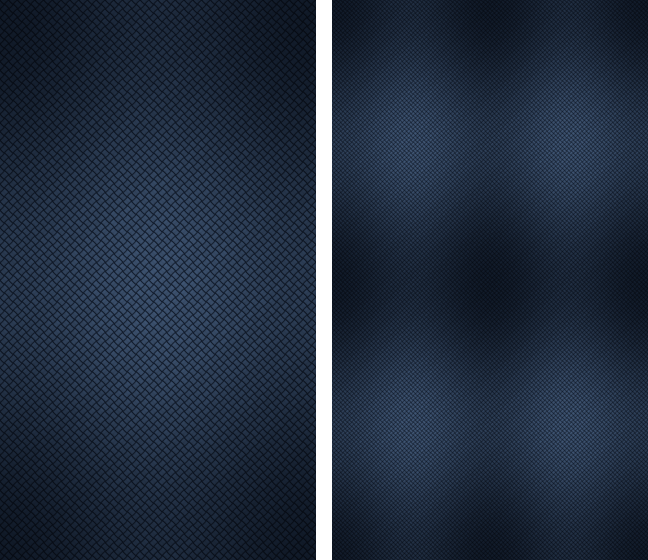
Left, the tile; right, the same tile 2 across and 2 down.
A WebGL 2 fragment shader for this pattern:

```glsl
#version 300 es
precision highp float;
// Dark blue diagonal basket weave, 36 by 64 diamonds, lit by a soft central glow.
uniform vec2 u_resolution;
out vec4 fragColor;

const float TAU = 6.2831853;
const vec2 REPEATS = vec2(36.0, 64.0);

// Dark gap along both borders of a unit cell, softened by the pixel size.
float gap(float t, float halfWidth, float pixel) {
    float edge = min(t, 1.0 - t);
    return 1.0 - smoothstep(halfWidth - 0.5 * pixel, halfWidth + 0.5 * pixel, edge);
}

// Small tone shift per diamond; whole frequencies make it wrap.
float cellTone(vec2 center) {
    vec2 a = TAU * center / REPEATS;
    return sin(11.0 * a.x + 23.0 * a.y) * sin(17.0 * a.x - 29.0 * a.y)
         + 0.5 * sin(13.0 * a.y - 7.0 * a.x);
}

// Color of the weave at a point measured in repeats.
vec3 weave(vec2 p, float pixel) {
    // Diagonal coordinates: each unit cell is one diamond.
    vec2 diagonal = vec2(p.x + p.y, p.x - p.y);
    vec2 id = floor(diagonal);
    vec2 cell = fract(diagonal);
    vec2 center = 0.5 * vec2(id.x + id.y + 1.0, id.x - id.y);

    // Periodic glow, brightest just below the middle.
    vec2 wave = 0.5 + 0.5 * cos(TAU * (p / REPEATS - vec2(0.5, 0.485)));
    float glow = 0.36 * wave.x + 0.64 * wave.y;
    vec3 color = mix(vec3(0.06, 0.095, 0.148), vec3(0.22, 0.298, 0.405), pow(glow, 1.08));

    // Strips alternate in direction and carry a faint thread along the middle.
    bool rising = mod(id.x + id.y, 2.0) < 0.5;
    float across = rising ? cell.x : cell.y;
    float along = rising ? cell.y : cell.x;
    float relief = 0.92 + 0.12 * sin(0.5 * TAU * along) - 0.04 * cos(2.0 * TAU * across);
    relief += 0.06 * (cell.x - cell.y);
    color *= relief + 0.035 * cellTone(center);

    // Strip ends sink into deep shadow; their sides keep only a thin gap.
    float ends = gap(along, 0.13, pixel);
    float sides = gap(across, 0.04, pixel);
    float heavier = rising ? 0.76 : 0.92;
    float shadow = max(heavier * ends, 0.65 * sides);
    vec3 gapColor = mix(vec3(0.02, 0.035, 0.065), vec3(0.055, 0.09, 0.15), glow);
    return mix(color, gapColor, shadow);
}

void main() {
    // Four samples per pixel keep the thin gaps crisp.
    vec3 total = vec3(0.0);
    float pixel = 0.5 * length(REPEATS / u_resolution);
    for (int i = 0; i < 4; i++) {
        vec2 offset = vec2(i % 2, i / 2) * 0.5 - 0.25;
        total += weave((gl_FragCoord.xy + offset) / u_resolution * REPEATS, pixel);
    }
    fragColor = vec4(total / 4.0, 1.0);
}
```
